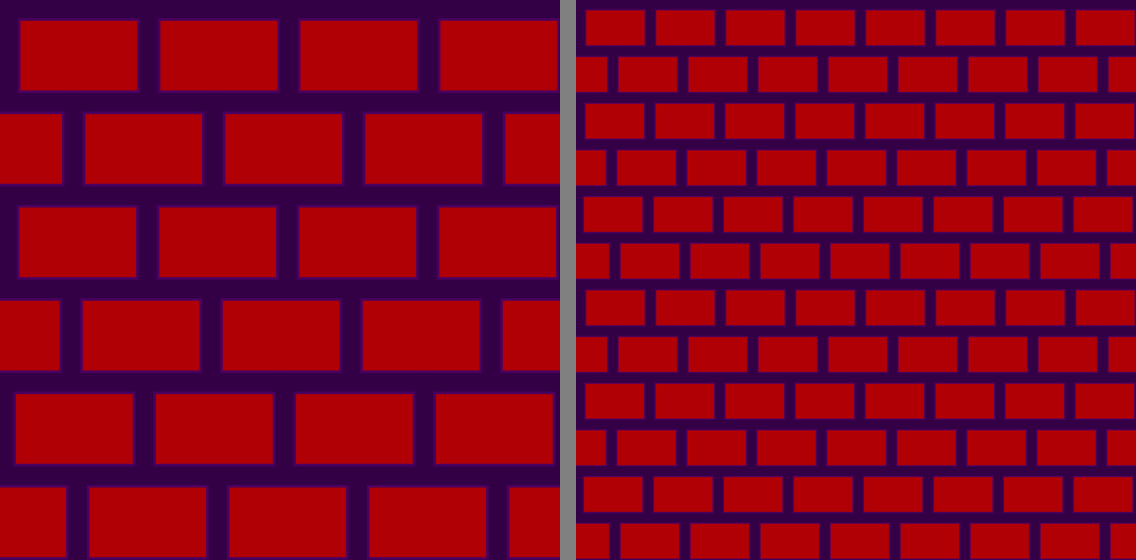
Left, the tile; right, the same tile 2 across and 2 down.
Give the GLSL for this pattern, as a WebGL 2 fragment shader.

```glsl
#version 300 es
precision highp float;
// Flat red bricks with a thin violet rim in wide dark purple mortar, each course slightly shifted.

uniform vec2 u_resolution;
out vec4 fragColor;

const int ROWS = 6;
const float COLUMNS = 4.0;
const vec3 BRICK = vec3(0.69, 0.0, 0.02);
const vec3 RIM = vec3(0.285, 0.0, 0.375);
const vec3 MORTAR = vec3(0.20, 0.0, 0.27);

// Lengths are fractions of the canvas
const vec2 HALF_BRICK = vec2(0.1042, 0.0622);
const float BRICK_HEIGHT_IN_ROW = 0.404;  // centre, as a fraction of the row
const float RIM_WIDTH = 0.0046;
const float RIM_SOFTNESS = 0.0014;
const float EDGE_SOFTNESS = 0.0013;

// Sideways drift of each course, bottom to top, in brick pitches
const float DRIFT[ROWS] = float[ROWS](0.055, 0.031, 0.008, 0.055, 0.026, 0.0625);

// Signed distance to a square-cornered box
float boxDistance(vec2 p, vec2 halfSize) {
    vec2 d = abs(p) - halfSize;
    return max(d.x, d.y);
}

void main() {
    vec2 uv = gl_FragCoord.xy / u_resolution;
    vec2 grid = vec2(COLUMNS, float(ROWS));
    vec2 cell = uv * grid;

    // Running bond: alternate courses move by half a brick
    int row = clamp(int(floor(cell.y)), 0, ROWS - 1);
    float centre = 0.5 * float(row % 2) + DRIFT[row];
    vec2 local = vec2(fract(cell.x - centre + 0.5) - 0.5,
                      fract(cell.y) - BRICK_HEIGHT_IN_ROW);
    // Wrap vertically so rims carry on across rows
    local.y -= floor(local.y + 0.5);
    float d = boxDistance(local / grid, HALF_BRICK);

    // Smooth edges, never narrower than a pixel
    float pixel = 1.0 / min(u_resolution.x, u_resolution.y);
    float rimSoft = max(RIM_SOFTNESS, 0.6 * pixel);
    float edgeSoft = max(EDGE_SOFTNESS, 0.6 * pixel);
    float mortarMask = smoothstep(-rimSoft, rimSoft, d - RIM_WIDTH);
    float brickMask = 1.0 - smoothstep(-edgeSoft, edgeSoft, d);

    vec3 color = mix(RIM, MORTAR, mortarMask);
    color = mix(color, BRICK, brickMask);
    fragColor = vec4(color, 1.0);
}
```
